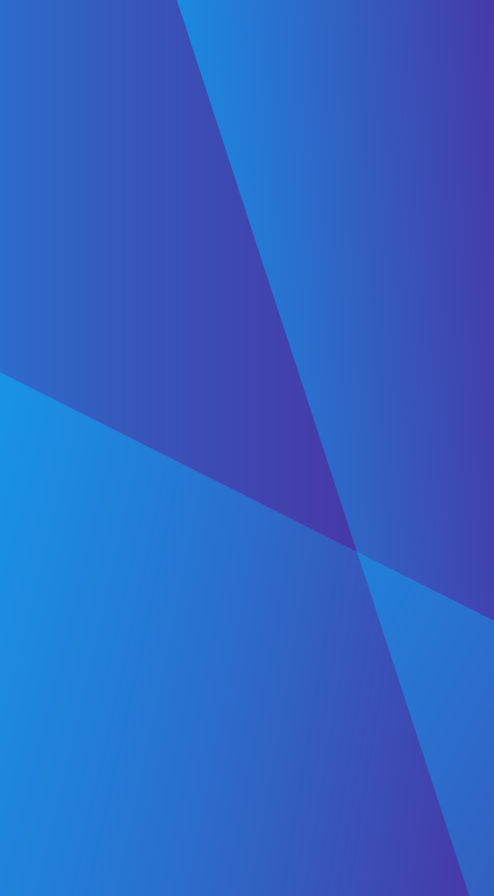
Reproduce this background procedurally as a WebGL 2 fragment shader.

```glsl
#version 300 es
precision highp float;

uniform vec2 u_resolution;
out vec4 fragColor;

const vec3 AZURE = vec3(0.095, 0.575, 0.900);
const vec3 INDIGO = vec3(0.275, 0.225, 0.660);

// Signed area side of the line a-b; positive on its left
float lineSide(vec2 p, vec2 a, vec2 b) {
    vec2 d = normalize(b - a);
    vec2 q = p - a;
    return d.x * q.y - d.y * q.x;
}

// Antialiased coverage of the positive side
float coverage(float side) {
    return clamp(side / fwidth(side) + 0.5, 0.0, 1.0);
}

// Tone growing from a base value at an anchor, with a bend across x
float planeTone(vec2 p, vec2 anchor, float base, vec2 slope, float bend) {
    vec2 q = p - anchor;
    return base + dot(q, slope) + bend * q.x * q.x;
}

vec3 ramp(float tone) {
    return mix(AZURE, INDIGO, clamp(tone, 0.0, 1.0));
}

void main() {
    vec2 uv = gl_FragCoord.xy / u_resolution;

    // Two creases crossing right of the centre
    float rightSide = coverage(lineSide(uv, vec2(0.358, 1.0), vec2(0.950, 0.0)));
    float upperSide = coverage(lineSide(uv, vec2(0.0, 0.5846), vec2(1.0, 0.3073)));

    // One gradient for each facet
    vec3 upperLeft = ramp(planeTone(uv, vec2(0.0, 1.0), 0.43, vec2(0.95, 0.0), -0.20));
    vec3 upperRight = ramp(planeTone(uv, vec2(0.358, 1.0), 0.10, vec2(1.40, 0.15), 0.0));
    vec3 lowerLeft = ramp(planeTone(uv, vec2(0.0, 0.57), 0.0, vec2(0.60, -0.30), 0.30));
    vec3 lowerRight = ramp(planeTone(uv, vec2(0.7235, 0.384), 0.20, vec2(0.60, -0.55), 0.0));

    // Join the facets along the creases
    vec3 upper = mix(upperLeft, upperRight, rightSide);
    vec3 lower = mix(lowerLeft, lowerRight, rightSide);
    fragColor = vec4(mix(lower, upper, upperSide), 1.0);
}
```
